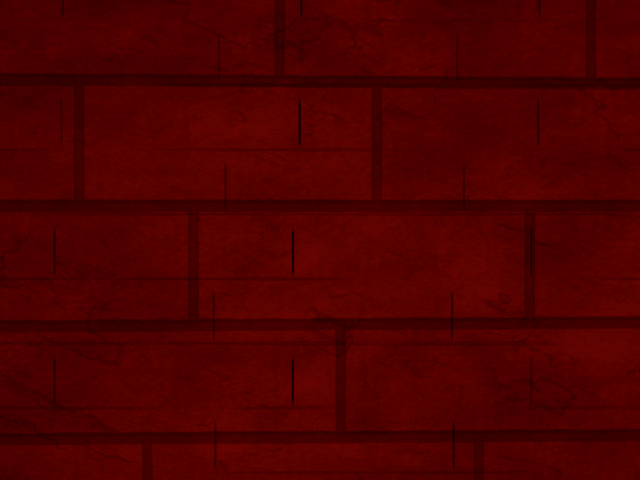
Reproduce this texture procedurally as a WebGL 2 fragment shader.

```glsl
#version 300 es
precision highp float;
// Dark red stone wall: broad brick courses overlaid with a finer grid of thin slits.
uniform vec2 u_resolution;
out vec4 fragColor;

#define BASE_TONE 0.340
#define COURSE 0.247
#define FIRST_BED 0.183
#define BED_HALF 0.0130
#define JOINT_HALF 0.0110
#define MORTAR_DARK 0.27
#define SLIT_GRID vec2(0.4965, 0.1345)
#define SLIT_TOP 0.043
#define SLIT_HALF vec2(0.0021, 0.047)
#define CRACK_DARK 0.20
#define RELIEF 0.13
#define GRAIN 0.045

// Per course: position of one upright joint and the brick length
const vec2 JOINTS[5] = vec2[5](vec2(0.583, 0.648), vec2(0.165, 0.620),
    vec2(0.403, 0.701), vec2(0.710, 0.740), vec2(0.307, 0.690));

float hash(vec2 p) { return fract(sin(dot(p, vec2(127.1, 311.7))) * 43758.5453); }

float noise(vec2 p) {
    vec2 i = floor(p), f = fract(p);
    f = f * f * (3.0 - 2.0 * f);
    return mix(mix(hash(i), hash(i + vec2(1, 0)), f.x),
               mix(hash(i + vec2(0, 1)), hash(i + vec2(1, 1)), f.x), f.y);
}

float fbm(vec2 p) {
    float sum = 0.0, amp = 0.5;
    for (int i = 0; i < 5; i++) {
        sum += amp * noise(p);
        p = mat2(1.6, 1.2, -1.2, 1.6) * p + 7.3;
        amp *= 0.5;
    }
    return sum / 0.97;
}

// 1 inside a band of the given half width, with a soft edge
float band(float d, float halfWidth, float soft) {
    return 1.0 - smoothstep(halfWidth - soft, halfWidth + soft, abs(d));
}

// Broad mortar: x = fill, y = darker rim
vec2 mortar(vec2 q, float soft) {
    vec2 m = vec2(0);
    int row = 0;
    for (int k = 0; k < 4; k++) {
        float fk = float(k), bow = fk - 1.5;
        float tilt = max(0.007 - 0.007 * fk, -0.0065) * (q.x - 0.667);
        float d = q.y - (FIRST_BED + COURSE * fk - 0.006 * bow * bow + tilt);
        if (d > 0.0) row = k + 1;
        m = max(m, vec2(band(d, BED_HALF, soft), band(d + BED_HALF * 0.6, 0.003, soft)));
    }
    vec2 joint = JOINTS[row];
    float d = mod(q.x - joint.x + 0.5 * joint.y, joint.y) - 0.5 * joint.y;
    vec2 upright = vec2(band(d, JOINT_HALF, soft), band(abs(d) - JOINT_HALF * 0.7, 0.002, soft));
    return max(m, upright * vec2(0.85, 0.6));
}

// Thin slits and the faint seams between their rows
float slits(vec2 q, float soft) {
    float v = (q.y - SLIT_TOP) / SLIT_GRID.y;
    float row = floor(v), odd = mod(row, 2.0);
    float shift = 0.46 + 0.156 * odd + 0.03 * (hash(vec2(row, 4.0)) - 0.5);
    float u = (q.x - shift) / SLIT_GRID.x + 0.5;
    float column = floor(u);
    vec2 d = (vec2(u - column, v - row) - vec2(0.5, 0.58)) * SLIT_GRID;
    float strength = odd > 0.5 && column == 0.0 ? 0.75 : 0.3 + 0.25 * hash(vec2(column, row));
    float slit = band(d.x, SLIT_HALF.x, soft) * band(d.y, SLIT_HALF.y, 0.008) * strength;
    float seam = (abs(fract(v + 0.5) - 0.5) - 0.02 * noise(q * 9.0)) * SLIT_GRID.y;
    float worn = smoothstep(0.3, 0.7, noise(q * vec2(5, 17) + 3.0));
    return max(slit, 0.2 * worn * band(seam, 0.002, 0.002));
}

// Rounded chips scattered over the stone: pale faces with a dark outline
float chips(vec2 q) {
    vec2 g = q * 9.0 + 0.5 * vec2(noise(q * 22.0), noise(q * 22.0 + 9.0));
    float sum = 0.0;
    for (int i = 0; i < 9; i++) {
        vec2 cell = floor(g) + vec2(i % 3, i / 3) - 1.0;
        vec2 centre = cell + vec2(hash(cell), hash(cell + 31.0));
        float d = length(g - centre) - mix(0.15, 0.4, hash(cell + 57.0));
        sum += step(0.62, hash(cell + 83.0)) * (band(min(d + 0.03, 0.1), 0.4, 0.01) * step(d, 0.0) - band(d, 0.02, 0.02));
    }
    return clamp(sum, -1.0, 1.0);
}

// Thin broken contour lines of a warped noise field
float cracks(vec2 q, float scale) {
    vec2 warped = q * vec2(1, 2) * scale + 1.5 * fbm(q * scale * 1.5);
    float thin = 1.0 - smoothstep(0.0, 0.022, abs(fbm(warped) - 0.5));
    return thin * smoothstep(0.4, 0.7, noise(q * scale * 1.4 + 40.0));
}

void main() {
    vec2 p = gl_FragCoord.xy / u_resolution.y;
    vec2 q = vec2(p.x, 1.0 - p.y);
    float soft = max(0.0016, 0.75 / u_resolution.y);

    // Stone: broad stains, chiselled relief lit from above, fine grain
    float tone = BASE_TONE + 0.15 * (fbm(q * 3.0) - 0.5) + 0.10 * (fbm(q * vec2(8, 15) + 20.0) - 0.5);
    vec2 rough = q * vec2(14, 24) + 2.0 * fbm(q * 9.0);
    tone += RELIEF * (fbm(rough) - fbm(rough + vec2(0.06, 0.12)));
    tone += GRAIN * (noise(q * vec2(150, 210)) - 0.5) + 0.012 * chips(q);
    vec2 away = (p - vec2(0.667, 0.5)) / vec2(0.667, 0.5);
    tone -= 0.018 * dot(away, away);
    tone *= 1.0 - CRACK_DARK * max(cracks(q, 4.0), 0.7 * cracks(q + 5.0, 9.0));

    // Mortar and slits darken the stone
    vec2 joint = mortar(q + 0.002 * (noise(q * 30.0) - 0.5), soft);
    tone *= 1.0 - MORTAR_DARK * joint.x - 0.12 * joint.y;
    tone *= 1.0 - slits(q, soft);
    fragColor = vec4(tone, 0.012 * smoothstep(0.31, 0.38, tone), 0.0, 1.0);
}
```
